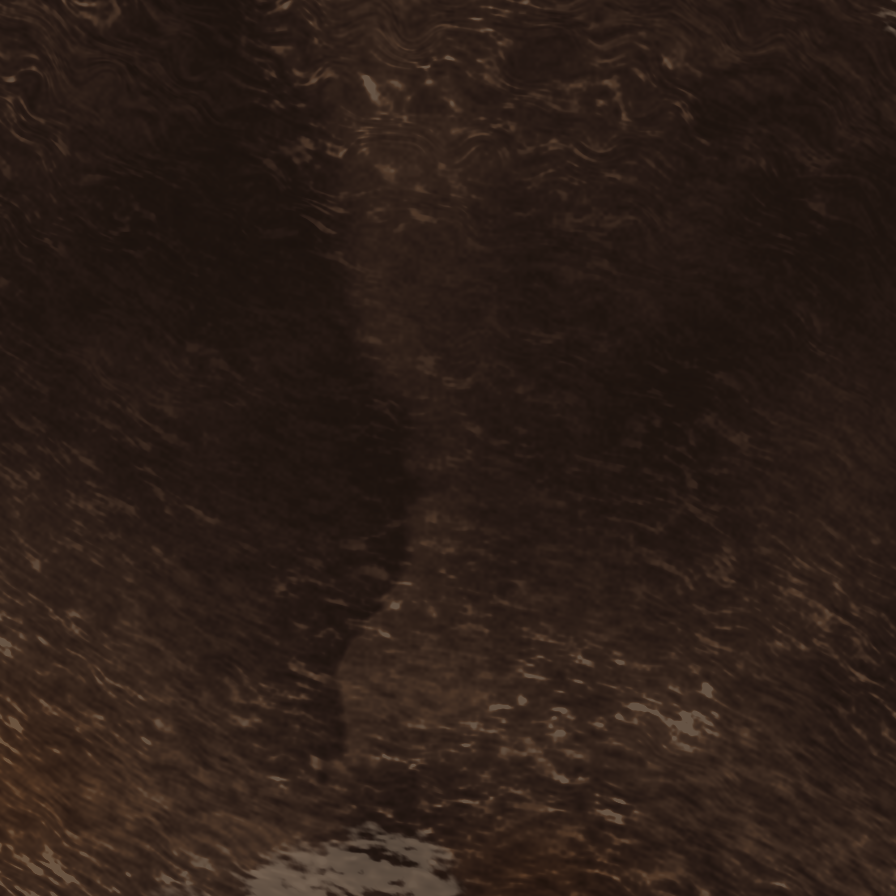
Write a WebGL 2 fragment shader that draws this texture.

```glsl
#version 300 es
precision highp float;

uniform vec2 u_resolution;
out vec4 outColor;

#define BASE_TONE 0.95
#define CLOUD_CONTRAST 4.2
#define STRAND_CONTRAST 1.5
#define GLINT_STRENGTH 2.3
#define STRAND_SCALE vec2(48.0, 118.0)
#define GRAIN_SCALE 210.0
#define FOLD_LIGHT 1.1
#define FOLD_SHADE 1.1
#define LOW_LIGHT 1.1
#define PALE_COLOR vec3(0.40, 0.335, 0.28)
#define WARM_TINT vec3(1.08, 1.0, 0.88)

const float TAU = 6.2831853;

// Tones from deep shadow to worn highlight
const vec3 RAMP[6] = vec3[6](
    vec3(0.12, 0.08, 0.06), vec3(0.15, 0.10, 0.08), vec3(0.19, 0.13, 0.10),
    vec3(0.24, 0.17, 0.13), vec3(0.31, 0.22, 0.16), vec3(0.40, 0.33, 0.27));

float hash(vec2 p) {
    vec3 q = fract(p.xyx * 0.1031);
    q += dot(q, q.yzx + 33.33);
    return fract((q.x + q.y) * q.z);
}

float valueNoise(vec2 p) {
    vec2 cell = floor(p);
    vec2 f = fract(p);
    f = f * f * (3.0 - 2.0 * f);
    float low = mix(hash(cell), hash(cell + vec2(1.0, 0.0)), f.x);
    float high = mix(hash(cell + vec2(0.0, 1.0)), hash(cell + 1.0), f.x);
    return mix(low, high, f.y);
}

float fbm(vec2 p) {
    float sum = 0.0;
    float weight = 0.5;
    for (int i = 0; i < 5; i++) {
        sum += weight * valueNoise(p);
        p = mat2(1.6, 1.2, -1.2, 1.6) * p + 17.3;
        weight *= 0.5;
    }
    return sum / 0.96875;
}

float glow(vec2 p, vec2 center, vec2 size) {
    vec2 d = (p - center) / size;
    return exp(-dot(d, d));
}

// Short fine strands sloping down to the right, tangled towards the top
float strands(vec2 p) {
    float tangle = smoothstep(0.4, 0.95, p.y);
    vec2 warp = vec2(valueNoise(p * 24.0 + 3.0), valueNoise(p * 24.0 + 41.0)) - 0.5;
    vec2 q = p + mix(0.011, 0.036, tangle) * warp;
    q.y += 0.38 * q.x - 0.04 * sin(TAU * (q.x - 0.52));
    vec2 scale = mix(STRAND_SCALE, vec2(68.0, 100.0), step(2.0, tangle));
    float coarse = valueNoise(q * scale);
    float fine = valueNoise(q * scale * 1.9 + 7.0);
    return 2.0 * (0.58 * coarse + 0.42 * fine) - 1.0;
}

// Signed horizontal distance to the curved fold
float foldSide(vec2 p) {
    float bulge = (p.y - 0.45) / 0.15;
    float ragged = 0.12 * (fbm(p * 11.0 + 5.0) - 0.5);
    return p.x - 0.375 - 0.1 * exp(-bulge * bulge) + ragged;
}

vec3 toneColor(float tone) {
    vec3 color = RAMP[0] * (1.0 + 0.12 * clamp(tone, -1.0, 0.0));
    for (int i = 1; i < 6; i++) {
        color += (RAMP[i] - RAMP[i - 1]) * clamp(tone - float(i - 1), 0.0, 1.0);
    }
    return color;
}

void main() {
    vec2 p = gl_FragCoord.xy / min(u_resolution.x, u_resolution.y);
    float strand = strands(p);
    float grain = valueNoise(p * GRAIN_SCALE) - 0.5;
    float cloud = fbm(p * 4.2 + 11.0) - 0.5;
    float patches = fbm(p * 9.0 + 29.0);
    float lower = smoothstep(0.5, 0.05, p.y);
    float upper = smoothstep(0.7, 1.0, p.y);

    // Broad light and shadow around the fold
    float side = foldSide(p);
    float foldSpan = smoothstep(0.08, 0.2, p.y) * smoothstep(0.95, 0.75, p.y);
    float softness = mix(0.008, 0.05, smoothstep(0.3, 0.7, p.y));
    float lit = smoothstep(-softness, softness, side);
    float tone = BASE_TONE + CLOUD_CONTRAST * cloud + LOW_LIGHT * lower + 0.3 * upper;
    tone += foldSpan * FOLD_LIGHT * lit * exp(-max(side, 0.0) / 0.13);
    tone -= foldSpan * FOLD_SHADE * (1.0 - lit) * exp(min(side, 0.0) / 0.14);
    tone -= 0.8 * glow(p, vec2(0.7, 0.75), vec2(0.13, 0.2));
    tone += 0.6 * glow(p, vec2(0.2, 0.58), vec2(0.12, 0.14));

    // Strand relief, with glints in worn patches and on the fold crest
    float relief = 0.5 + 0.7 * lower + 0.5 * upper;
    float crest = foldSpan * exp(-side * side / 0.0012) * smoothstep(0.5, 0.75, p.y);
    float worn = smoothstep(0.4, 0.7, patches) + 0.9 * crest;
    float glint = smoothstep(0.1, 0.75, strand + 0.3 * grain) * worn;
    tone += relief * (STRAND_CONTRAST * strand + GLINT_STRENGTH * glint);
    tone += 0.7 * grain;
    vec3 color = toneColor(tone);

    // Warm stains near the lower rim
    float warmth = glow(p, vec2(0.0, 0.12), vec2(0.13, 0.12));
    warmth += glow(p, vec2(0.6, 0.02), vec2(0.12, 0.06));
    color *= mix(vec3(1.0), WARM_TINT, min(warmth, 1.0));

    // Bare pale areas with torn edges
    float bare = glow(p, vec2(0.45, 0.02), vec2(0.075, 0.08));
    bare += 0.9 * glow(p, vec2(0.3, 0.0), vec2(0.13, 0.06));
    bare += glow(p, vec2(1.0, 1.0), vec2(0.035, 0.05));
    bare *= 1.0 + 0.7 * strand + 3.2 * (fbm(vec2(p.x + 0.6 * p.y, p.y) * 24.0 + 53.0) - 0.5);
    float paleMask = smoothstep(0.5, 1.0, bare);
    color = mix(color, PALE_COLOR * (1.0 + 0.1 * strand + 0.3 * cloud), 0.9 * paleMask);

    outColor = vec4(color, 1.0);
}
```
